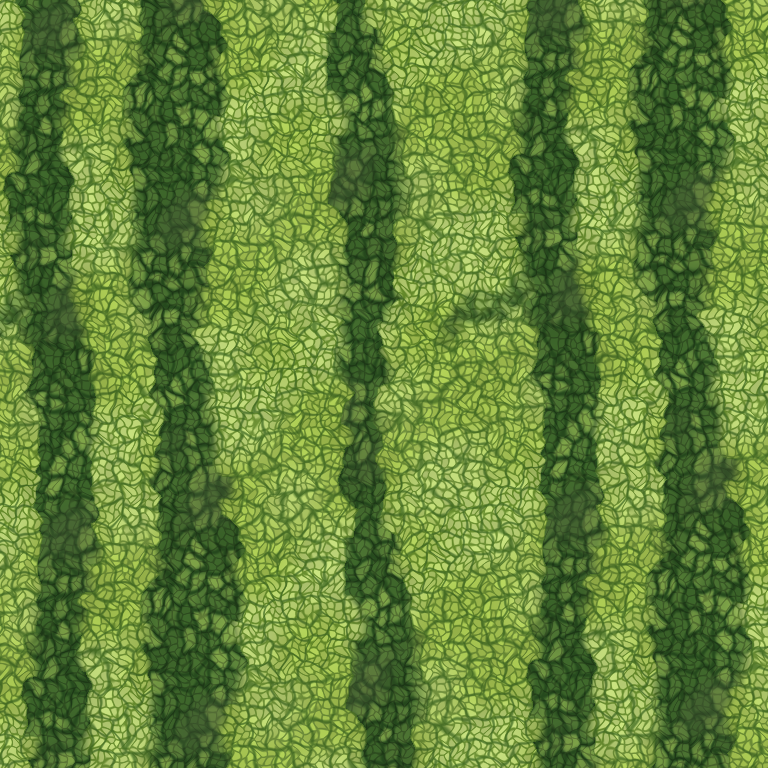
Give the GLSL for this texture, as a WebGL 1 fragment shader.

```glsl
precision highp float;
uniform vec2 u_resolution;

const float TAU = 6.28318;

vec2 hash2(vec2 c) {
  return fract(sin(vec2(dot(c, vec2(127.1, 311.7)), dot(c, vec2(269.5, 183.3)))) * 43758.5);
}

// Tiling cellular noise: xy = nearest site, z = gap to the border, w = cell id
vec4 cells(vec2 q, vec2 count) {
  vec2 p = q * count, base = floor(p), site = p;
  float near = 9.0, second = 9.0, id = 0.0;
  for (int j = -1; j <= 1; j++) {
    for (int i = -1; i <= 1; i++) {
      vec2 cell = base + vec2(float(i), float(j));
      vec2 h = hash2(mod(cell, count) + count);
      vec2 s = cell + 0.1 + 0.8 * h;
      float d = distance(p, s);
      if (d < near) {
        second = near;
        near = d;
        site = s;
        id = fract(h.x * 7.3 + h.y * 3.1);
      } else {
        second = min(second, d);
      }
    }
  }
  return vec4(site / count, second - near, id);
}

// Layered sines that tile over the unit square, roughly -1 to 1
float drift(vec2 q, float seed) {
  vec2 a = TAU * q;
  return 0.4 * sin(a.x + 2.0 * a.y + seed)
       + 0.35 * sin(3.0 * a.x - 2.0 * a.y + seed * 2.3)
       + 0.25 * sin(4.0 * a.x + 5.0 * a.y + seed * 4.1);
}

// Signed depth inside a vertical stripe, wrapped across the tile
float stripe(float x, float left, float right) {
  float off = abs(fract(x - 0.5 * (left + right) + 0.5) - 0.5);
  return 0.5 * (right - left) - off;
}

float wave(float y, float peak) {
  return cos(TAU * (y - peak));
}

// Three pale stripes with swaying, lobed sides
float paleDepth(vec2 q) {
  float y = q.y;
  float lobe = 0.010 * abs(sin(TAU * 2.5 * y + 0.6)) + 0.005 * sin(TAU * 9.0 * y);
  float mid = 0.203 + 0.020 * wave(y, 0.88) + 0.007 * sin(TAU * 3.0 * y);
  float narrow = stripe(q.x, mid - 0.060 - lobe, mid + 0.056 + lobe);
  float middle = stripe(q.x, 0.407 + 0.030 * wave(y, 0.18) - lobe,
                        0.650 + 0.008 * wave(4.0 * y, 0.2) + lobe);
  float broad = stripe(q.x, 0.755 + 0.028 * wave(y, 0.4) - lobe,
                       1.022 + 0.016 * wave(y, 0.95) + lobe);
  return max(narrow, max(middle, broad));
}

void main() {
  vec2 uv = gl_FragCoord.xy / u_resolution;
  vec2 down = vec2(uv.x, 1.0 - uv.y);

  // Slightly turned square tile, about one and a half repeats each way
  vec2 q = vec2(1.519 * down.x - 0.054 * down.y, 0.054 * down.x + 1.519 * down.y);
  vec2 warped = q + 0.004 * vec2(sin(TAU * (9.0 * q.y + 4.0 * q.x)), sin(TAU * (11.0 * q.x - 5.0 * q.y)))
                  + 0.002 * vec2(sin(TAU * 27.0 * q.y), sin(TAU * 25.0 * q.x));

  vec4 clump = cells(warped, vec2(25.0, 24.0));
  vec4 fleck = cells(warped + 0.003 * sin(TAU * 21.0 * q.yx), vec2(66.0, 62.0));
  vec4 scale = cells(warped + 0.3, vec2(33.0, 25.0));
  float tone = drift(q, 1.7);
  float patchy = drift(q + 0.01 * sin(TAU * 6.0 * q.yx), 4.4);

  // Stripe outline follows the clumps
  float depth = paleDepth(mix(q, clump.xy, 0.55));
  float soft = 0.007 + 0.010 * smoothstep(0.2, 0.9, patchy);
  float pale = smoothstep(-soft, soft, depth);

  // Dark slanted break in the broad stripe
  vec2 gash = fract(q - vec2(0.95, 0.64) + 0.5) - 0.5;
  float across = gash.y + 0.42 * gash.x + 0.012 * sin(TAU * 8.0 * q.x);
  float gashMask = (1.0 - smoothstep(0.012, 0.045, abs(across))) * (1.0 - smoothstep(0.07, 0.13, abs(gash.x)));
  pale *= 1.0 - 0.75 * gashMask * (1.0 - 0.5 * smoothstep(0.2, 0.6, clump.z));

  // Pale skin: small flecks, green seams, deeper veins between clumps
  vec3 cream = mix(vec3(0.66, 0.78, 0.32), vec3(0.71, 0.80, 0.45), smoothstep(-0.5, 0.5, tone));
  cream *= 0.93 + 0.13 * fleck.w;
  vec3 seam = mix(vec3(0.38, 0.53, 0.15), vec3(0.44, 0.56, 0.24), 0.5 + 0.5 * patchy);
  vec3 skin = mix(seam, cream, smoothstep(0.04, 0.36, fleck.z));
  float vein = smoothstep(0.02, 0.20 + 0.07 * patchy, clump.z);
  skin = mix(vec3(0.24, 0.40, 0.13), skin, 0.25 + 0.75 * vein);
  skin *= 0.94 + 0.06 * smoothstep(0.0, 0.04, depth);

  // Dark rind: dim scales with scattered bright islands
  vec3 dim = mix(vec3(0.20, 0.34, 0.14), vec3(0.31, 0.44, 0.20), scale.w);
  float islandField = drift(q * vec2(2.0, 1.0), 2.6) + 0.4 * wave(q.x, 0.36);
  float island = smoothstep(0.45, 0.95, scale.w + 0.35 * islandField);
  island *= smoothstep(0.12, 0.55, scale.z);
  vec3 rind = mix(vec3(0.13, 0.25, 0.10), dim, smoothstep(0.02, 0.35, scale.z));
  rind = mix(rind, vec3(0.50, 0.62, 0.27), 0.65 * island);
  rind *= 0.85 + 0.28 * smoothstep(0.03, 0.30, fleck.z);

  // Dull haze smeared over parts of the rind
  float haze = smoothstep(0.15, 0.9, drift(q, 5.6)) * 0.45;
  rind = mix(rind, vec3(0.29, 0.38, 0.22), haze);

  vec3 color = mix(rind, skin, pale);
  color *= 1.0 + 0.05 * tone + 0.05 * (fleck.w - 0.5);
  gl_FragColor = vec4(color, 1.0);
}
```
